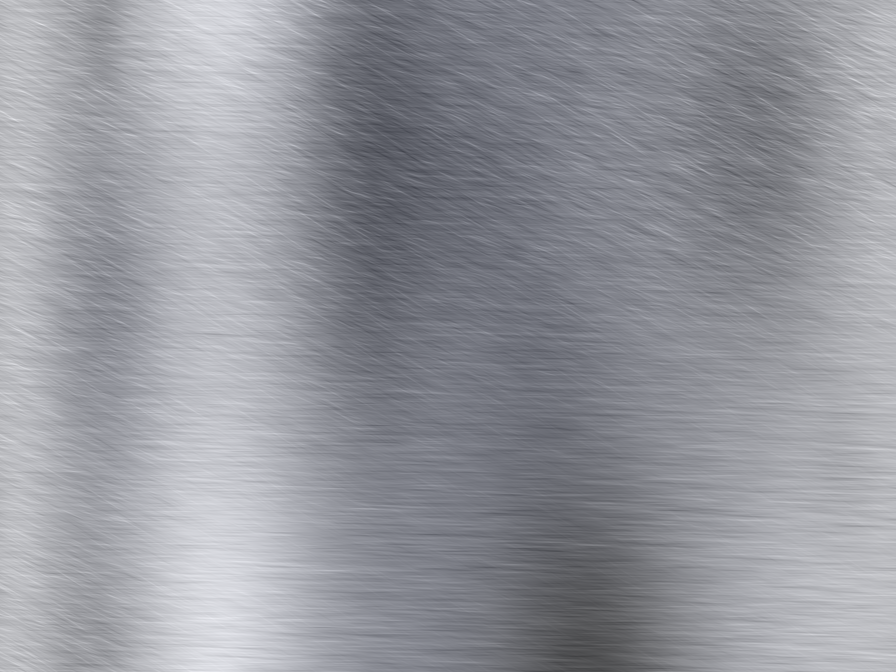
A WebGL 1 fragment shader for this texture:

```glsl
precision highp float;
// Brushed steel: soft light and dark reflections under fine scratches.
// Reflections are Gaussian pools of tone; the brushing is layers of
// elongated random cells, each holding one streak with faded ends.

uniform vec2 u_resolution;

float hash(vec2 p) {
  vec3 q = fract(p.xyx * vec3(0.1031, 0.1030, 0.0973));
  q += dot(q, q.yzx + 33.33);
  return fract((q.x + q.y) * q.z);
}

// Soft pool of tone, 1 at its centre.
float pool(vec2 uv, vec2 centre, vec2 size) {
  vec2 d = (uv - centre) / size;
  return exp(-dot(d, d));
}

// Wide column of tone over the full height.
float column(float x, float centre, float width) {
  float d = (x - centre) / width;
  return exp(-d * d);
}

// One layer of streaks: x is coverage, y is the random value of the streak.
vec2 streaks(vec2 p, float angle, vec2 cell, float seed) {
  float c = cos(angle), s = sin(angle);
  vec2 q = vec2(c * p.x - s * p.y, s * p.x + c * p.y) / cell + seed * 7.37 + 300.0;
  float row = floor(q.y);
  q.x += 17.0 * hash(vec2(row, seed + 3.0));
  vec2 id = vec2(floor(q.x), row + seed * 31.0);
  vec2 f = fract(q);
  float middle = 0.4 + 0.2 * hash(id + 71.0);
  float across = 1.0 - smoothstep(0.0, 0.4, abs(f.y - middle));
  float along = smoothstep(0.0, 0.35, f.x) * smoothstep(1.0, 0.6, f.x);
  return vec2(across * along, hash(id));
}

float reflections(vec2 uv) {
  float tone = 0.625;
  // bright bands
  tone += 0.12 * column(uv.x, 0.02, 0.05);
  tone += 0.11 * column(uv.x, 0.24, 0.10);
  tone += 0.10 * column(uv.x, 1.0, 0.10);
  tone += 0.14 * pool(uv, vec2(0.25, 1.05), vec2(0.10, 0.22));
  tone += 0.14 * pool(uv, vec2(0.25, 0.05), vec2(0.11, 0.32));
  tone += 0.08 * pool(uv, vec2(0.88, 0.10), vec2(0.10, 0.25));
  // dark bands
  tone -= 0.12 * column(uv.x, 0.56, 0.22);
  tone -= 0.10 * pool(uv, vec2(0.12, 0.55), vec2(0.06, 0.24));
  tone -= 0.08 * pool(uv, vec2(0.115, 1.0), vec2(0.025, 0.15));
  tone -= 0.06 * pool(uv, vec2(0.11, 0.05), vec2(0.06, 0.15));
  tone -= 0.17 * pool(uv, vec2(0.41, 0.75), vec2(0.075, 0.38));
  tone -= 0.06 * pool(uv, vec2(0.52, 0.75), vec2(0.08, 0.18));
  tone -= 0.05 * pool(uv, vec2(0.60, 0.42), vec2(0.08, 0.25));
  tone -= 0.21 * pool(uv, vec2(0.66, -0.02), vec2(0.09, 0.28));
  tone -= 0.14 * pool(uv, vec2(0.85, 0.78), vec2(0.09, 0.25));
  tone -= 0.05 * pool(uv, vec2(0.94, 0.30), vec2(0.04, 0.12));
  return tone;
}

void main() {
  vec2 uv = gl_FragCoord.xy / u_resolution;
  vec2 p = gl_FragCoord.xy / u_resolution.y;
  float tone = reflections(uv);

  // Dense brushing, almost horizontal.
  float grain = 0.0;
  for (int i = 0; i < 6; i++) {
    float k = float(i);
    vec2 streak = streaks(p, 0.02 * (k - 1.0), vec2(0.07 + 0.03 * k, 0.0042 + 0.0005 * k), k);
    grain += streak.x * (streak.y - 0.5);
  }

  // Short slanted strokes, falling to the right, a few of them bright.
  float slanted = 0.0;
  float glints = 0.0;
  for (int i = 0; i < 8; i++) {
    float k = float(i);
    vec2 streak = streaks(p, 0.16 + 0.06 * k, vec2(0.04 + 0.009 * k, 0.0047), k + 11.0);
    slanted += streak.x * (streak.y - 0.5);
    glints += streak.x * smoothstep(0.90, 1.0, streak.y);
  }
  float scuffed = 0.2 + 0.8 * smoothstep(0.2, 0.75, uv.y + 0.3 * (0.5 - uv.x));
  scuffed += 0.7 * pool(uv, vec2(0.06, 0.08), vec2(0.15, 0.22));
  scuffed += 0.3 * pool(uv, vec2(0.85, 0.78), vec2(0.18, 0.25));
  scuffed *= 1.0 - 0.4 * column(uv.x, 0.24, 0.07);

  tone += (0.082 - 0.035 * min(scuffed, 1.0)) * grain;
  tone += scuffed * (0.068 * slanted + 0.03 * (glints - 0.12));

  // Cool tint, fading at the sides and in the lowest shadow.
  float cool = 0.35 + 0.6 * column(uv.x, 0.55, 0.32);
  cool += 0.3 * pool(uv, vec2(0.12, 0.5), vec2(0.08, 0.35));
  cool *= 1.0 - 0.8 * pool(uv, vec2(0.66, 0.0), vec2(0.12, 0.25));
  vec3 steel = vec3(tone) + cool * vec3(-0.013, -0.003, 0.036);
  gl_FragColor = vec4(clamp(steel, 0.0, 1.0), 1.0);
}
```
